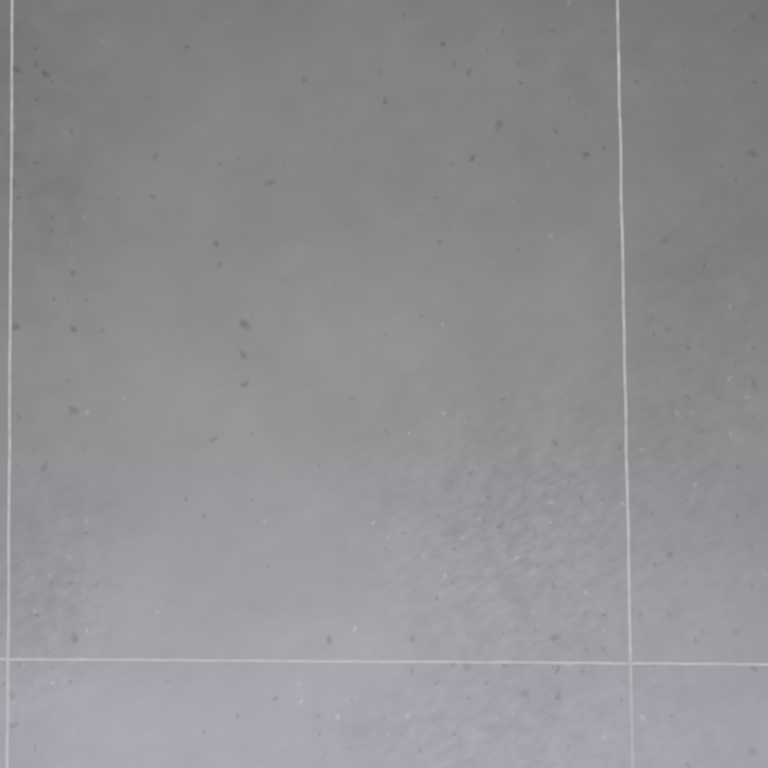
A WebGL 2 fragment shader for this texture:

```glsl
#version 300 es
precision highp float;
// Large grey stone tiles with thin pale joints, seen in slight perspective.
// A vertical light gradient carries gradient-noise clouding, blurred pitting
// gathered in worn zones, and soft scattered dark and pale flecks.
uniform vec2 u_resolution;
out vec4 fragColor;

const vec3 SHADE_TOP = vec3(0.480, 0.480, 0.480);
const vec3 SHADE_MID = vec3(0.560, 0.560, 0.568);
const vec3 SHADE_LOW = vec3(0.662, 0.662, 0.695);
const vec3 JOINT_COLOR = vec3(0.76, 0.76, 0.765);
const float JOINT_HALF_WIDTH = 0.0020;
const float ROW_PITCH = 0.96;

vec2 hash2(vec2 cell) {
  vec3 q = fract(cell.xyx * vec3(0.1031, 0.1030, 0.0973));
  q += dot(q, q.yzx + 33.33);
  return fract((q.xx + q.yz) * q.zy);
}

float gradientDot(vec2 cell, vec2 offset) {
  float angle = 6.2832 * hash2(cell + 57.0).x;
  return dot(vec2(cos(angle), sin(angle)), offset);
}

// Gradient noise, roughly -0.7 to 0.7
float gradientNoise(vec2 p) {
  vec2 i = floor(p), f = fract(p);
  vec2 w = f * f * f * (f * (f * 6.0 - 15.0) + 10.0);
  vec2 e = vec2(1.0, 0.0);
  float low = mix(gradientDot(i, f), gradientDot(i + e, f - e), w.x);
  float high = mix(gradientDot(i + e.yx, f - e.yx), gradientDot(i + 1.0, f - 1.0), w.x);
  return mix(low, high, w.y);
}

float fbm(vec2 p, int octaves) {
  float sum = 0.0, gain = 0.6;
  for (int k = 0; k < octaves; k++) {
    sum += gain * gradientNoise(p);
    p = mat2(1.6, 1.2, -1.2, 1.6) * p + 7.3;
    gain *= 0.55;
  }
  return sum;
}

// Blurred ragged spots, one per chosen cell, fading out inside their cell
float flecks(vec2 p, float cells, float chance, float seed) {
  vec2 g = p * cells + seed;
  vec2 id = floor(g);
  vec2 place = hash2(id), pick = hash2(id + 91.0);
  vec2 d = fract(g) - mix(vec2(0.38), vec2(0.62), place);
  float a = 6.2832 * pick.y;
  d = mat2(cos(a), -sin(a), sin(a), cos(a)) * d;
  d += 0.12 * gradientNoise(g * 3.0);
  float radius = mix(0.20, 0.33, place.y);
  float spot = 1.0 - smoothstep(0.0, 1.0, length(d * vec2(1.0, 1.5)) / radius);
  return spot * step(pick.x, chance) * mix(0.3, 1.0, place.x);
}

// Soft oval region of wear
float zone(vec2 p, vec2 center, vec2 size) {
  vec2 d = (p - center) / size;
  return exp(-dot(d, d));
}

// Coverage of a joint at a given distance from its axis
float joint(float dist, float halfWidth, float pixel) {
  float soft = max(pixel, 0.0017);
  return 1.0 - smoothstep(halfWidth - soft, halfWidth + soft, abs(dist));
}

float nearestLine(float t) {
  return fract(t + 0.5) - 0.5;
}

vec3 stone(vec2 p) {
  // Light falls off towards the top and the sides
  vec3 color = mix(SHADE_TOP, SHADE_MID, smoothstep(-0.15, 1.0, (1.0 - p.y) / 0.62));
  color = mix(color, SHADE_LOW, smoothstep(0.54, -0.03, p.y));
  color += 0.020 * zone(p, vec2(0.43, 0.55), vec2(0.3, 0.5));
  color -= 0.024 * smoothstep(0.72, 1.0, p.x) + 0.018 * smoothstep(0.16, 0.0, p.x);

  // Worn zones
  float wear = zone(p, vec2(0.67, 0.29), vec2(0.16, 0.17));
  wear += 0.7 * zone(p, vec2(0.05, 0.22), vec2(0.10, 0.15));
  wear += 0.6 * zone(p, vec2(0.65, 0.02), vec2(0.25, 0.09));
  wear += 0.35 * zone(p, vec2(0.92, 0.45), vec2(0.12, 0.35));
  float spotting = wear + zone(p, vec2(0.05, 0.77), vec2(0.08, 0.25));
  spotting += 0.5 * zone(p, vec2(0.68, 0.87), vec2(0.17, 0.09));
  color -= 0.014 * wear;

  // Clouding, slanted streaks, mottling and pitting
  vec2 slanted = vec2(p.x + 0.6 * p.y, 1.8 * p.y - p.x);
  float tone = 0.038 * fbm(p * 5.0, 3);
  tone += 0.016 * fbm(slanted * 19.0, 2);
  tone += (0.006 + 0.036 * spotting) * fbm(p * 27.0 + 4.0, 2);
  tone += (0.006 + 0.060 * wear) * fbm(slanted * 43.0, 2);

  // Flecks
  tone -= 0.085 * flecks(p, 27.0, 0.03 + 0.20 * spotting, 3.0);
  tone -= 0.055 * flecks(p, 46.0, 0.03 + 0.22 * spotting, 19.4);
  tone += 0.065 * flecks(p, 43.0, 0.008 + 0.16 * wear, 41.7);
  return color + tone * vec3(1.0, 1.0, 0.98);
}

void main() {
  vec2 p = gl_FragCoord.xy / u_resolution;
  float pixel = 1.0 / min(u_resolution.x, u_resolution.y);

  // Tile grid, with joints spreading towards the bottom
  float wobble = 0.0010 * gradientNoise(p * 18.0);
  float left = mix(0.0095, 0.0160, p.y);
  float right = mix(0.8240, 0.8040, p.y);
  float columnPitch = right - left;
  float across = nearestLine((p.x - left + wobble) / columnPitch) * columnPitch;
  float up = nearestLine((p.y - mix(0.1420, 0.1350, p.x) + wobble) / ROW_PITCH) * ROW_PITCH;

  // Uneven grout, fainter where the light washes it out
  float grain = 0.72 + 0.30 * gradientNoise(p * 70.0);
  float vertical = joint(across, JOINT_HALF_WIDTH, pixel);
  vertical *= 1.0 - 0.45 * step(0.5, p.x) * smoothstep(0.15, 0.10, p.y);
  float horizontal = joint(up, 0.9 * JOINT_HALF_WIDTH, pixel);
  float grout = clamp(max(vertical, horizontal) * grain, 0.0, 1.0);

  fragColor = vec4(mix(stone(p), JOINT_COLOR, grout), 1.0);
}
```
